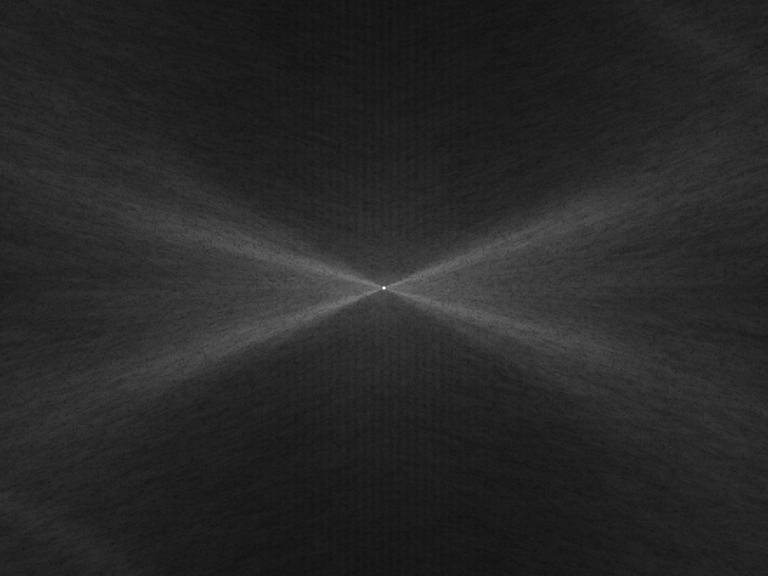
Write a Shadertoy shader that draws this background.

```glsl
// Grey light beams crossing at a bright central point over a dark, grainy field.

float hash(ivec2 cell) {
    uint h = uint(cell.x) * 1597334677u ^ uint(cell.y) * 3812015801u;
    h = (h ^ (h >> 15)) * 2246822519u;
    h ^= h >> 13;
    return float(h & 65535u) / 65535.0;
}

float noise(vec2 p) {
    ivec2 cell = ivec2(floor(p));
    vec2 f = fract(p);
    f = f * f * (3.0 - 2.0 * f);
    return mix(mix(hash(cell), hash(cell + ivec2(1, 0)), f.x),
               mix(hash(cell + ivec2(0, 1)), hash(cell + ivec2(1, 1)), f.x), f.y);
}

float bell(float x, float width) {
    return exp(-x * x / (width * width));
}

// Grain drawn out along a direction
float grain(vec2 p, float angle) {
    float c = cos(angle), s = sin(angle);
    vec2 along = vec2(c * p.x + s * p.y, c * p.y - s * p.x);
    return 0.6 * noise(along * vec2(70.0, 290.0)) + 0.4 * noise(along * vec2(16.0, 100.0));
}

void mainImage(out vec4 fragColor, in vec2 fragCoord) {
    vec2 p = (fragCoord - 0.5 * iResolution.xy) / iResolution.y;
    float r = length(p);

    // Opposite halves mirror each other through the centre
    vec2 q = p.x < 0.0 ? -p : p;
    float angle = atan(q.y, q.x + 1e-5);

    // Round halo and the wide horizontal fan
    float light = 0.085 + 0.19 * exp(-5.5 * r);
    float fan = bell(angle, 0.5);
    light += 0.14 * fan * exp(-2.3 * r * r);

    // Narrow beams, dimmer beyond a soft outer edge
    float beams = 0.13 * bell(angle - 0.34, 0.12)
                + 0.12 * bell(angle + 0.30, 0.10)
                + 0.05 * bell(angle + 0.48, 0.08);
    float outer = mix(1.0, 0.65, smoothstep(0.36, 0.50, q.x));
    light += beams * exp(-2.6 * r * r) * outer;

    // Fine rays inside the fan
    float rays = noise(vec2(angle * 45.0, r * 5.0)) + noise(vec2(angle * 110.0, r * 9.0));
    light += 0.025 * (rays - 1.0) * fan * smoothstep(0.02, 0.2, r);

    // Haze toward the sides and a faint streak across two corners
    light += 0.045 * smoothstep(0.12, 0.62, q.x) * smoothstep(0.0, 0.28, abs(q.y));
    light += 0.025 * bell(q.y - 0.43 + 0.56 * (q.x - 0.55), 0.035)
           * smoothstep(0.36, 0.5, q.x);

    // Slanted grain, dark specks and fine central columns
    float slant = smoothstep(-0.12, 0.12, p.x * p.y / (r + 0.01));
    float texture1 = mix(grain(p, -0.3), grain(p, 0.34), slant);
    light *= 1.0 + 0.32 * (texture1 - 0.5);
    light *= 1.0 - 0.22 * pow(noise(p * 330.0), 3.0);
    light *= 1.0 + 0.05 * sin(p.x * 420.0) * bell(p.x, 0.2) * smoothstep(0.03, 0.12, abs(p.y));

    // Bright core
    light += 0.10 * exp(-r * 60.0);
    light = mix(light, 1.0, smoothstep(0.0045, 0.001, r));

    fragColor = vec4(vec3(light), 1.0);
}
```
